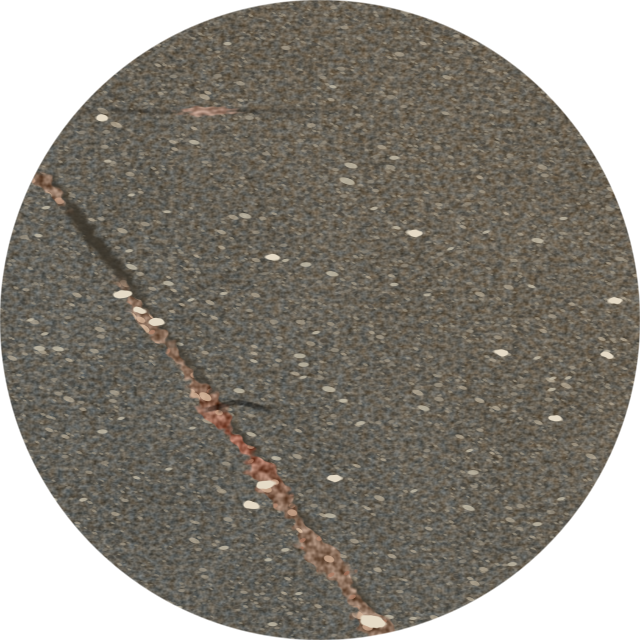
This texture is drawn by a Shadertoy shader. Its source:

```glsl
// Round patch of speckled asphalt, split by a diagonal crack filled with dry leaves.

vec2 hash2(vec2 p) {
    vec3 q = fract(p.xyx * vec3(0.1031, 0.1030, 0.0973));
    q += dot(q, q.yzx + 33.33);
    return fract((q.xx + q.yz) * q.zy);
}

float gradientDot(vec2 cell, vec2 offset) {
    float angle = 6.2832 * hash2(cell + 50.0).x;
    return dot(vec2(cos(angle), sin(angle)), offset);
}

float gradientNoise(vec2 p) {
    vec2 i = floor(p), f = fract(p);
    vec2 u = f * f * f * (f * (f * 6.0 - 15.0) + 10.0);
    vec2 e = vec2(1.0, 0.0);
    return mix(mix(gradientDot(i, f), gradientDot(i + e, f - e), u.x),
               mix(gradientDot(i + e.yx, f - e.yx), gradientDot(i + 1.0, f - 1.0), u.x), u.y);
}

// Scattered tilted ellipses: x is coverage, y is a random tone
vec2 chips(vec2 p, vec2 size, float share) {
    vec2 q = p / size, home = floor(q), result = vec2(0.0);
    float soft = 0.8 / (iResolution.y * size.y);
    for (int j = -1; j <= 1; j++)
    for (int i = -1; i <= 1; i++) {
        vec2 cell = home + vec2(i, j);
        vec2 jitter = hash2(cell + 17.0), kind = hash2(cell + 91.0);
        vec2 d = q - cell - 0.15 - 0.7 * jitter;
        d.y += d.x * (kind.y - 0.5);
        float radius = mix(0.22, 0.5, jitter.y * kind.y);
        float cover = 1.0 - smoothstep(radius - soft, radius + soft, length(d * vec2(1.0, 1.3)));
        cover *= step(kind.x, share);
        if (cover > result.x) result = vec2(cover, kind.y);
    }
    return result;
}

vec3 asphalt(vec2 p) {
    float broad = gradientNoise(p * 7.0);
    float grain = 0.09 * gradientNoise(p * vec2(65.0, 95.0))
                + 0.15 * gradientNoise(p * vec2(125.0, 185.0) + 9.0)
                + 0.09 * gradientNoise(p * vec2(230.0, 310.0) + 31.0);
    float warmth = smoothstep(0.5, 1.5, p.x + p.y);
    vec3 color = mix(vec3(0.385, 0.375, 0.345), vec3(0.415, 0.385, 0.335), warmth);
    color += grain + 0.025 * broad;
    color += vec3(0.05, 0.0, -0.05) * gradientNoise(p * vec2(80.0, 110.0) + 70.0);

    // Fine, medium and coarse aggregate
    vec2 fine = chips(p, vec2(0.009, 0.006), 0.27 + 0.1 * warmth);
    color = mix(color, mix(vec3(0.43, 0.42, 0.38), vec3(0.68, 0.64, 0.56), fine.y), fine.x * 0.65);
    vec2 pits = chips(p + 3.7, vec2(0.012, 0.008), 0.2);
    color = mix(color, vec3(0.27, 0.26, 0.24), pits.x * 0.55);
    vec2 medium = chips(p + 7.3, vec2(0.018, 0.011), 0.12);
    color = mix(color, mix(vec3(0.48, 0.46, 0.42), vec3(0.76, 0.71, 0.62), medium.y), medium.x * 0.7);
    vec2 coarse = chips(p + 13.1, vec2(0.024, 0.013), 0.025);
    return mix(color, vec3(0.78, 0.75, 0.67), coarse.x * 0.8);
}

// Horizontal seam near the top, with a short pink streak of debris
vec3 addSeam(vec3 color, vec2 p) {
    float y = p.y - 0.826 - 0.003 * gradientNoise(p * vec2(30.0, 5.0));
    float span = smoothstep(0.1, 0.16, p.x) * (1.0 - smoothstep(0.45, 0.58, p.x));
    color *= 1.0 - 0.22 * span * exp(-pow(y / 0.004, 2.0));
    vec2 d = (p - vec2(0.322, 0.826)) / vec2(0.052, 0.009);
    float streak = 1.0 - smoothstep(0.5, 1.1, length(d) + 0.6 * gradientNoise(p * vec2(70.0, 180.0)));
    vec3 pink = vec3(0.69, 0.55, 0.48) + 0.35 * gradientNoise(p * vec2(90.0, 180.0) + 5.0);
    return mix(color, pink, streak * 0.85);
}

vec3 addCrack(vec3 color, vec2 p) {
    float wobble = 0.008 * gradientNoise(vec2(p.y * 13.0, 2.0));
    float side = 0.803 * (p.x - 0.068 - 0.743 * (0.724 - p.y)) + wobble;
    float inside = 1.0 - smoothstep(0.722, 0.735, p.y);
    float ragged = 0.014 * gradientNoise(p * vec2(60.0, 75.0));

    // Open shadow, widest along the bare upper part
    float bare = smoothstep(0.53, 0.58, p.y) * (1.0 - smoothstep(0.66, 0.69, p.y));
    float gap = 1.0 - smoothstep(0.004, 0.017, abs(side - 0.004) + ragged * 0.5);
    color = mix(color, vec3(0.23, 0.21, 0.175) + 0.1 * (color - 0.38), gap * inside * mix(0.65, 0.9, bare));

    // Leaf litter, gathered into uneven clumps
    float clump = 0.55 + 0.45 * sin(p.y * 52.0 + 1.2) + 0.5 * gradientNoise(vec2(p.y * 38.0, 8.0));
    float width = mix(0.021, 0.011, smoothstep(0.1, 0.52, p.y)) * clamp(clump + 0.25, 0.25, 1.1);
    float litter = 1.0 - smoothstep(width - 0.004, width + 0.003, abs(side + 0.003) + ragged);
    litter *= inside * (1.0 - bare);
    float redness = exp(-pow((p.y - 0.31) / 0.06, 2.0));
    vec3 leaf = mix(vec3(0.56, 0.44, 0.36), vec3(0.64, 0.39, 0.31), redness);
    leaf += 0.38 * gradientNoise(p * vec2(72.0, 85.0) + 20.0) + 0.2 * gradientNoise(p * 160.0);
    color = mix(color, leaf, litter * 0.88);
    vec2 shard = chips(p + 21.0, vec2(0.021, 0.018), 0.55);
    vec3 shardColor = mix(vec3(0.64, 0.43, 0.34), vec3(0.89, 0.78, 0.67), shard.y);
    color = mix(color, shardColor, shard.x * litter * 0.8);

    // Thin dark branch leaving the crack
    float branch = abs(p.y - 0.365 - 0.006 * sin(p.x * 55.0));
    float reach = smoothstep(0.31, 0.33, p.x) * (1.0 - smoothstep(0.39, 0.45, p.x));
    return color * (1.0 - 0.45 * reach * (1.0 - smoothstep(0.002, 0.006, branch)));
}

// Largest pale pebbles
vec3 addPebbles(vec3 color, vec2 p) {
    vec2 spots[14] = vec2[14](vec2(0.426, 0.598), vec2(0.647, 0.636), vec2(0.961, 0.530), vec2(0.949, 0.445),
        vec2(0.783, 0.449), vec2(0.868, 0.346), vec2(0.392, 0.211), vec2(0.523, 0.253), vec2(0.160, 0.816),
        vec2(0.191, 0.540), vec2(0.218, 0.515), vec2(0.244, 0.497), vec2(0.415, 0.243), vec2(0.582, 0.029));
    for (int i = 0; i < 14; i++) {
        vec2 d = p - spots[i], kind = hash2(spots[i] * 900.0);
        d.y += d.x * (kind.x - 0.5) * 0.4;
        float size = i == 13 ? 0.021 : mix(0.010, 0.015, kind.y);
        float edge = (length(d * vec2(1.0, 2.1)) - size) + 0.004 * gradientNoise(p * 110.0);
        color = mix(color, vec3(0.90, 0.86, 0.78), 1.0 - smoothstep(-0.003, 0.002, edge));
    }
    return color;
}

void mainImage(out vec4 fragColor, in vec2 fragCoord) {
    vec2 p = (fragCoord - 0.5 * iResolution.xy) / iResolution.y + 0.5;
    vec3 color = addPebbles(addCrack(addSeam(asphalt(p), p), p), p);
    float pixel = 1.0 / iResolution.y;
    float outside = smoothstep(-pixel, pixel, length(p - 0.5) - 0.5);
    fragColor = vec4(mix(clamp(color, 0.0, 1.0), vec3(1.0), outside), 1.0);
}
```
